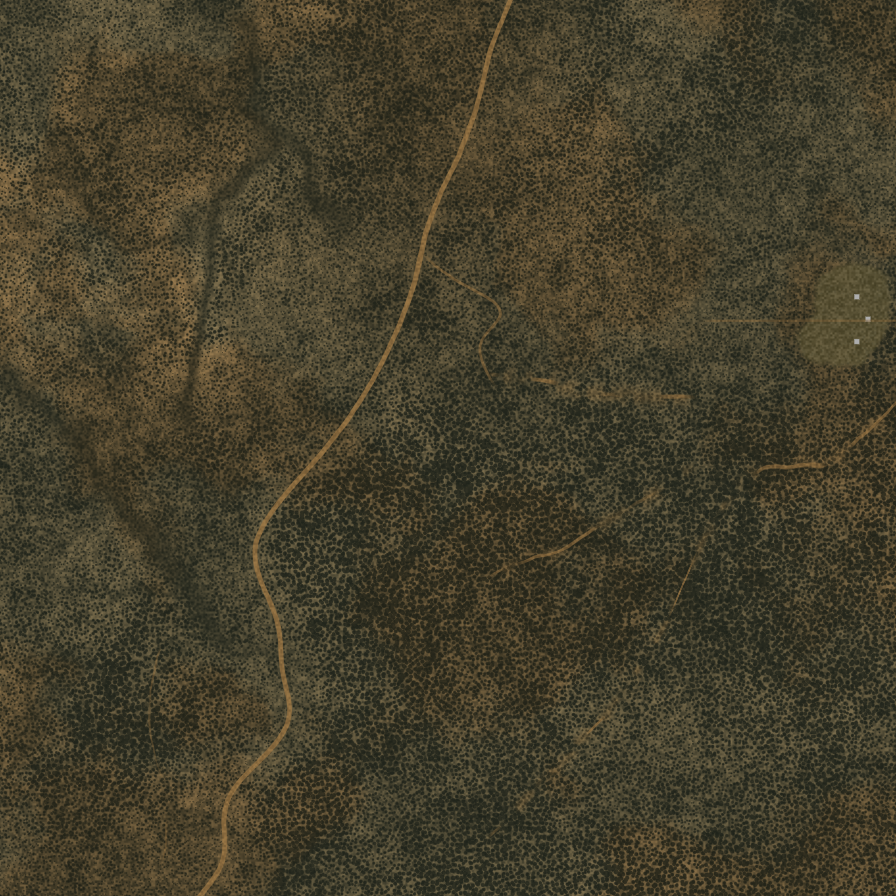
This texture is drawn by a WebGL 1 fragment shader. Its source:

```glsl
precision highp float;
// Dry scrubland from above: a winding dirt road, broken washes and dark gullies.
// Cellular noise places the shrubs, layered noise shapes cover and soil, and
// curves of x or y carry the road, tracks and gullies.
uniform vec2 u_resolution;

#define SHRUB_CELLS 215.0
#define GRAIN_CELLS 430.0
#define GRAIN_AMOUNT 0.58
#define ROAD_HALF_WIDTH 0.0027
#define TRACK_HALF_WIDTH 0.0013
#define SHADE_COLOR vec3(0.125, 0.14, 0.105)
#define PALE_COLOR vec3(0.51, 0.45, 0.315)
#define ROAD_COLOR vec3(0.56, 0.43, 0.25)
#define RUST_TINT vec3(1.07, 0.98, 0.90)

vec2 hash2(vec2 p) {
  vec3 q = fract(p.xyx * vec3(0.1031, 0.1030, 0.0973));
  q += dot(q, q.yzx + 33.33);
  return fract((q.xx + q.yz) * q.zy);
}

float noise(vec2 p) {
  vec2 i = floor(p), f = fract(p);
  f = f * f * (3.0 - 2.0 * f);
  vec2 e = vec2(1.0, 0.0);
  return mix(mix(hash2(i).x, hash2(i + e).x, f.x),
             mix(hash2(i + e.yx).x, hash2(i + 1.0).x, f.x), f.y);
}

float fbm(vec2 p) {
  float sum = 0.0, amp = 0.5;
  for (int i = 0; i < 5; i++) {
    sum += amp * noise(p);
    p = mat2(1.6, 1.2, -1.2, 1.6) * p + 17.3;
    amp *= 0.5;
  }
  return sum / 0.97;
}

// Distance to the nearest scattered point
float cellular(vec2 p) {
  vec2 cell = floor(p);
  float nearest = 4.0;
  for (int y = -1; y <= 1; y++)
    for (int x = -1; x <= 1; x++) {
      vec2 c = cell + vec2(float(x), float(y));
      vec2 d = c + hash2(c) - p;
      nearest = min(nearest, dot(d, d));
    }
  return sqrt(nearest);
}

float bump(float x, float center, float width) {
  float d = (x - center) / width;
  return exp(-d * d);
}

float blob(vec2 p, vec2 center, vec2 size) {
  vec2 d = (p - center) / size;
  return exp(-dot(d, d));
}

float band(float x, float low, float high) {
  return smoothstep(low - 0.01, low + 0.01, x) * (1.0 - smoothstep(high - 0.01, high + 0.01, x));
}

float stroke(float d, float halfWidth) {
  float aa = 0.7 / u_resolution.y;
  return 1.0 - smoothstep(halfWidth - aa, halfWidth + aa, abs(d));
}

float roadX(float y) {
  float bends = 0.010 * sin(y * 43.0) * (1.0 - smoothstep(0.1, 0.45, y));
  return 0.225 + 0.345 * y - 0.075 * bump(y, 0.41, 0.10) + 0.025 * bump(y, 0.2, 0.07)
       + bends + 0.003 * sin(y * 31.0);
}

float spurX(float y) {
  float t = (0.715 - y) / 0.142;
  return 0.475 + 0.078 * t + 0.05 * bump(t, 0.42, 0.22);
}

void main() {
  vec2 p = gl_FragCoord.xy / u_resolution;
  vec2 warp = vec2(fbm(p * 7.0), fbm(p * 7.0 + 40.0)) - 0.5;
  vec2 w = p + 0.14 * warp;
  float west = 1.0 - smoothstep(0.24, 0.42, w.x);
  float northwest = west * smoothstep(0.42, 0.7, w.y);

  // Shrub cover: dense southeast, slanted streaks, a belt in the northeast
  vec2 slant = vec2(dot(w, vec2(0.88, -0.47)), dot(w, vec2(0.47, 0.88)));
  float streak = fbm(vec2(slant.x * 12.0, slant.y * 4.0)) - 0.5;
  float dense = smoothstep(-0.01, 0.05, w.x - roadX(p.y)) * (1.0 - smoothstep(0.50, 0.64, w.y));
  float belt = bump(w.x - 0.8 * (w.y - 0.74), 0.69, 0.055) * smoothstep(0.6, 0.78, w.y);
  float strip = blob(w, vec2(0.93 + 0.3 * (w.y - 0.4), 0.39), vec2(0.04, 0.13));
  float clearing = max(strip, 0.55 * blob(w, vec2(0.74, 0.14), vec2(0.12, 0.12)));
  float cover = 0.20 + 0.62 * dense + 0.4 * belt + 0.5 * blob(w, vec2(0.13, 0.2), vec2(0.09, 0.13));
  cover += 1.3 * streak - 0.6 * clearing - 0.1 * northwest;

  // Gullies in the west
  float ridge = abs(fbm(w * 5.0 + 3.0) - 0.5);
  float gully = 0.5 * (1.0 - smoothstep(0.0, 0.035, ridge)) * west;
  gully = max(gully, bump(w.x, 0.24 + 0.02 * sin(9.0 * p.y), 0.011) * band(p.y, 0.52, 0.98));
  gully = max(gully, bump(w.y + 1.1 * w.x, 0.58, 0.02) * band(p.x, 0.0, 0.26));
  gully = max(gully, bump(w.y + 0.8 * w.x, 1.04, 0.013) * band(p.x, 0.26, 0.39));

  // Soil tone, grain and shrubs
  float patches = fbm(w * 9.0 + 11.0) - 0.5;
  float clumps = 0.5 * noise(p * 48.0) + 0.5 * noise(p * 115.0) - 0.5;
  float grain = noise(p * GRAIN_CELLS) - 0.5;
  float tone = 0.47 + 0.11 * northwest + 0.06 * dense + (0.45 + 0.6 * northwest) * patches;
  tone += 0.25 * clumps + GRAIN_AMOUNT * grain;
  float radius = 0.19 + 0.36 * clamp(cover, 0.0, 1.0) - 0.42 * clumps;
  float shrub = 1.0 - smoothstep(radius - 0.2, radius + 0.2, cellular(p * SHRUB_CELLS));
  tone = mix(tone, 0.05 + 0.16 * grain, 0.92 * shrub);
  tone = mix(tone, 0.15 + 0.25 * grain, 0.75 * gully);
  vec3 color = mix(SHADE_COLOR, PALE_COLOR, clamp(tone, -0.12, 1.25));
  float rust = smoothstep(0.45, 0.62, fbm(w * 6.0 + 70.0));
  rust = max(rust, blob(w, vec2(0.48, 0.87), vec2(0.17, 0.2)));
  color *= mix(vec3(1.0), RUST_TINT, rust);

  // Bare homestead ground with a few pale roofs
  float yard = smoothstep(0.45, 0.6, blob(w, vec2(0.93, 0.635), vec2(0.075, 0.045)));
  color = mix(color, vec3(0.36, 0.33, 0.21) + 0.12 * grain, 0.8 * yard);
  vec2 plot = p * 80.0;
  vec2 offset = abs(fract(plot) - 0.5);
  float roof = 1.0 - smoothstep(0.15, 0.3, max(offset.x, offset.y));
  color = mix(color, vec3(0.68), roof * yard * step(0.9, hash2(floor(plot)).x));

  // Washes and tracks fade in and out
  float tracks = 0.0;
  float broken = smoothstep(0.3, 0.6, noise(p * 28.0));
  for (int i = 0; i < 3; i++) {
    float k = float(i);
    float y = 0.06 + 0.34 * k - 0.04 * k * k + (1.09 - 0.6 * k) * (p.x - 0.55);
    y += 0.1 * bump(p.x, 0.82, 0.08) * step(k, 0.5) + 0.05 * warp.y;
    float reach = band(p.x, 0.55, k < 0.5 ? 1.1 : 0.77);
    tracks = max(tracks, reach * broken * stroke((p.y - y) * 0.75, TRACK_HALF_WIDTH * 1.3));
    tracks = max(tracks, 0.4 * reach * bump(p.y, y, 0.009) * smoothstep(-0.1, 0.2, clumps));
  }
  float westTrack = p.x - 0.175 - 0.012 * sin(p.y * 24.0) - 0.04 * warp.x;
  tracks = max(tracks, 0.6 * broken * band(p.y, 0.04, 0.31) * stroke(westTrack, TRACK_HALF_WIDTH));
  float spurSlope = (spurX(p.y + 0.002) - spurX(p.y - 0.002)) / 0.004;
  float spur = (p.x - spurX(p.y) - 0.02 * warp.x) / sqrt(1.0 + spurSlope * spurSlope);
  tracks = max(tracks, 0.8 * band(p.y, 0.575, 0.71) * stroke(spur, TRACK_HALF_WIDTH * 1.2));
  tracks = max(tracks, 0.6 * band(p.x, 0.79, 1.1) * stroke(p.y - 0.642, TRACK_HALF_WIDTH));
  color = mix(color, ROAD_COLOR * (0.95 + 0.35 * grain), 0.8 * tracks);

  // Main dirt road
  float slope = (roadX(p.y + 0.002) - roadX(p.y - 0.002)) / 0.004;
  float road = (p.x - roadX(p.y) - 0.012 * warp.x) / sqrt(1.0 + slope * slope);
  color = mix(color, ROAD_COLOR * (1.0 + 0.25 * grain), 0.9 * stroke(road, ROAD_HALF_WIDTH));
  gl_FragColor = vec4(color, 1.0);
}
```
